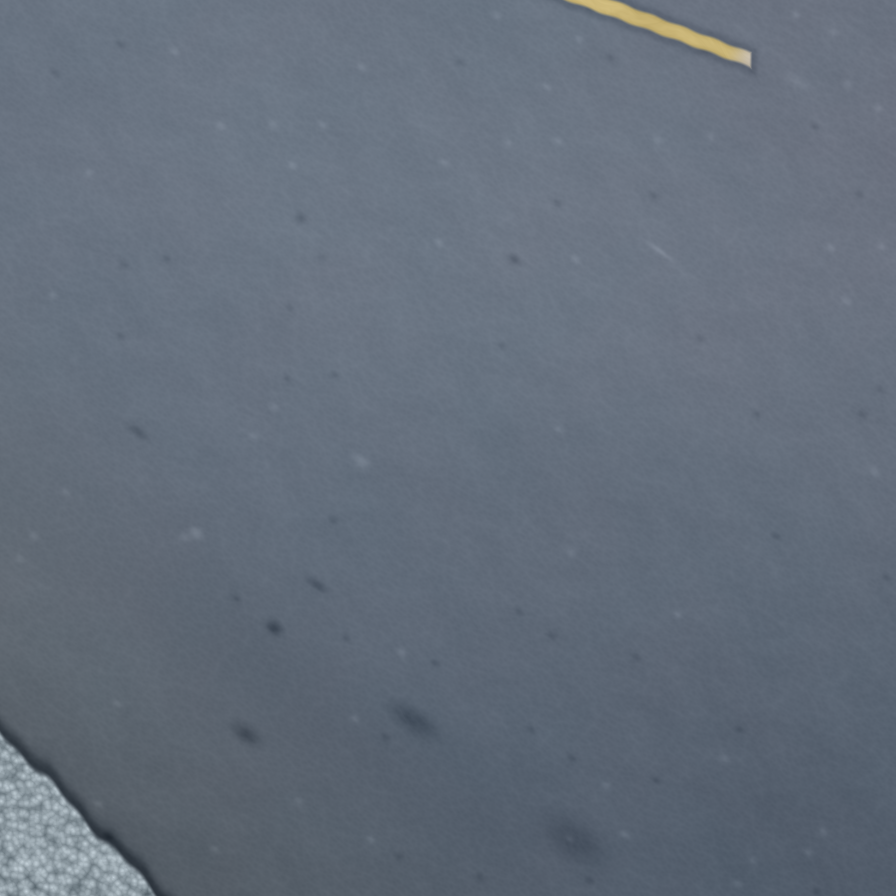
Give the GLSL for this texture, as a three.js fragment shader.

```glsl
// Worn blue-grey asphalt seen at a slant, with the end of a yellow lane stripe
// at the top and a pale gravel kerb in the lower left corner. Cellular noise
// makes the grain and gravel, layered sines the broad mottling.
varying vec2 vUv;

vec2 hash2(vec2 cell) {
  vec2 q = vec2(dot(cell, vec2(127.1, 311.7)), dot(cell, vec2(269.5, 183.3)));
  return fract(sin(q) * 43758.55);
}

// Distance to the nearest scattered point
float cellular(vec2 p) {
  vec2 base = floor(p);
  float nearest = 2.0;
  for (int y = -1; y <= 1; y++) {
    for (int x = -1; x <= 1; x++) {
      vec2 cell = base + vec2(float(x), float(y));
      nearest = min(nearest, length(cell + hash2(cell) - p));
    }
  }
  return nearest;
}

// Warped sine octaves, roughly -1 to 1
float mottle(vec2 p) {
  float sum = 0.0;
  float amp = 0.5;
  for (int i = 0; i < 5; i++) {
    p += 0.6 * sin(p.yx * 1.3 + float(i) * 1.7);
    sum += amp * sin(p.x) * cos(p.y * 1.1);
    p = mat2(1.5, -1.1, 1.1, 1.5) * p + 2.3;
    amp *= 0.62;
  }
  return sum;
}

// Soft oval blot, stretched along the direction of travel
float blot(vec2 p, vec2 center, vec2 size) {
  vec2 d = mat2(0.82, 0.57, -0.57, 0.82) * (p - center);
  d = vec2(dot(p - center, vec2(0.82, -0.57)), dot(p - center, vec2(0.57, 0.82)));
  return exp(-dot(d / size, d / size));
}

void main() {
  vec2 p = vUv;
  vec2 along = vec2(dot(p, vec2(0.82, -0.57)), dot(p, vec2(0.57, 0.82)));

  // Broad shading: darker toward the near side, greyer at the left
  float light = mix(0.332, 0.408, smoothstep(-0.1, 0.75, p.y));
  light += 0.016 * blot(p, vec2(0.45, 0.85), vec2(0.5, 0.3));
  light -= 0.014 * smoothstep(0.6, 1.0, p.x) * smoothstep(0.6, 0.0, p.y);
  float nearLeft = smoothstep(0.75, 0.1, p.x + p.y * 0.9);
  vec3 color = light + mix(vec3(0.0, 0.041, 0.095), vec3(0.012, 0.043, 0.075), nearLeft);
  color.r += 0.012 * smoothstep(0.5, 1.0, p.x) * smoothstep(0.3, 0.8, p.y);

  // Mottling and fine directional grain
  float patches = mottle(along * vec2(7.0, 11.0));
  float streaks = mottle(along * vec2(38.0, 70.0) + 5.0);
  float grain = cellular(along * vec2(95.0, 170.0)) - 0.45;
  float fine = cellular(along * vec2(210.0, 260.0) + 9.0) - 0.45;
  color += 0.009 * patches + 0.011 * streaks + 0.020 * grain + 0.012 * fine;
  color.r += 0.005 * mottle(p * 14.0 + 3.0);

  // Worn dark track running diagonally past the kerb
  float track = exp(-pow((p.y - 0.45 + 0.64 * p.x) / 0.075, 2.0));
  color -= 0.018 * track * (0.7 + 0.5 * streaks) * smoothstep(0.85, 0.4, p.x);

  // Oil blots
  float oil = 0.11 * blot(p, vec2(0.306, 0.299), vec2(0.009, 0.007));
  oil += 0.10 * blot(p, vec2(0.275, 0.181), vec2(0.016, 0.008));
  oil += 0.09 * blot(p, vec2(0.463, 0.195), vec2(0.027, 0.011));
  oil += 0.07 * blot(p, vec2(0.642, 0.062), vec2(0.034, 0.018));
  oil += 0.08 * blot(p, vec2(0.354, 0.347), vec2(0.014, 0.005));
  oil += 0.08 * blot(p, vec2(0.154, 0.518), vec2(0.012, 0.005));
  oil += 0.07 * blot(p, vec2(0.336, 0.757), vec2(0.006, 0.006));
  oil += 0.07 * blot(p, vec2(0.574, 0.710), vec2(0.008, 0.005));
  color -= oil * (1.0 + 0.4 * streaks);

  // Scattered pits and pale chips, one candidate per cell
  vec2 grid = along * vec2(22.0, 30.0);
  vec2 seed = hash2(floor(grid) + 41.0);
  vec2 offset = fract(grid) - 0.3 - 0.4 * seed;
  float chip = exp(-dot(offset, offset) * 65.0);
  color += chip * (0.045 * step(0.91, seed.x) - 0.045 * step(0.91, seed.y));
  color += 0.08 * blot(p, vec2(0.219, 0.405), vec2(0.008, 0.006));
  color += 0.07 * blot(p, vec2(0.403, 0.485), vec2(0.010, 0.007));
  color += 0.06 * blot(p, vec2(0.737, 0.719), vec2(0.017, 0.003));
  color += 0.04 * blot(p, vec2(0.890, 0.909), vec2(0.016, 0.006));

  // Yellow stripe with a dark rim and a pale worn tip
  vec2 q = p - vec2(0.838, 0.933);
  vec2 s = vec2(dot(q, vec2(0.937, -0.349)), dot(q, vec2(0.349, 0.937)));
  float halfWidth = 0.0075 - 0.008 * s.x;
  float across = abs(s.y + 0.0007 * sin(s.x * 170.0)) - halfWidth;
  float edge = max(across, s.x + 0.35 * s.y);
  color -= 0.06 * exp(-pow((edge - 0.003) / 0.005, 2.0));
  vec3 paint = mix(vec3(0.79, 0.71, 0.47), vec3(0.80, 0.76, 0.69), smoothstep(-0.03, 0.0, s.x));
  paint += 0.05 * streaks - 0.05 * smoothstep(-0.006, 0.0, across);
  color = mix(color, paint, smoothstep(0.0022, -0.0022, edge));

  // Gravel kerb behind a dark, uneven seam
  float border = (p.y - 0.184 + 1.04 * p.x) * 0.693;
  border += 0.0025 * sin(p.x * 75.0) + 0.0015 * sin(p.x * 180.0 + 1.0);
  color -= 0.14 * exp(-pow((border - 0.004) / 0.008, 2.0));
  color -= 0.035 * exp(-max(border, 0.0) / 0.03);
  float stones = cellular(along * vec2(75.0, 95.0)) - 0.45;
  float grit = cellular(p * 150.0 + 17.0) - 0.45;
  vec3 gravel = vec3(0.56, 0.61, 0.64) - 0.28 * stones - 0.16 * grit + 0.05 * streaks;
  color = mix(color, gravel, smoothstep(0.003, -0.004, border));

  gl_FragColor = vec4(color, 1.0);
}
```
